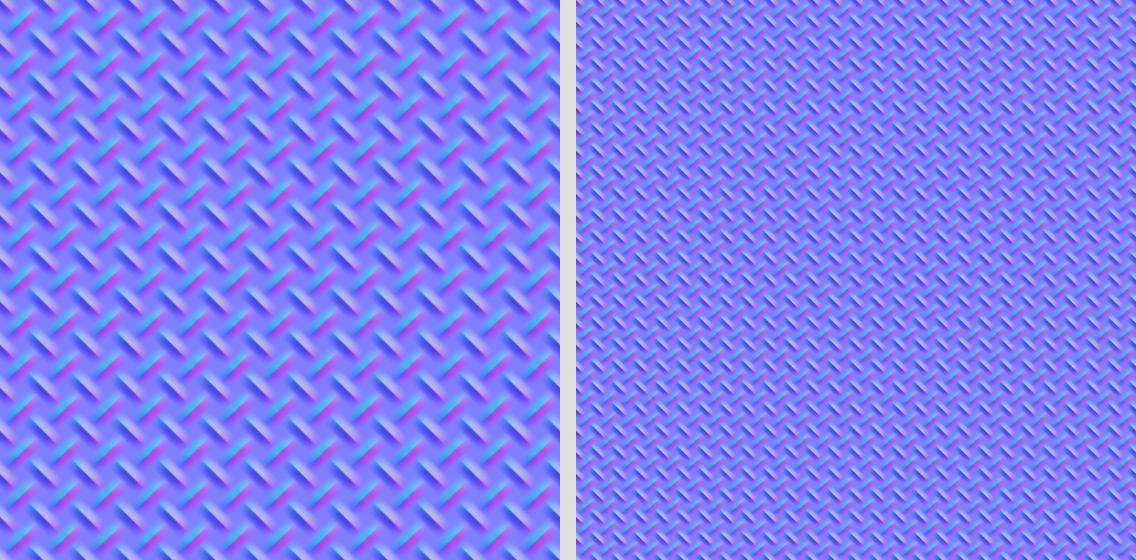
Left: one tile. Right: repeated 2 by 2.
Reproduce this texture map procedurally as a Shadertoy shader.

```glsl
// Tangent-space normal map of a tread plate: 13 x 13 cells of crossed diagonal ridges

// Height gradient of one soft ridge centred at the origin, running along unit vector "along"
vec2 ridgeGradient(vec2 p, vec2 along) {
    vec2 across = vec2(-along.y, along.x);
    float u = dot(p, along);
    float v = dot(p, across);

    // Cross profile: creased crest with concave flanks that flatten at the foot
    float crest = sqrt(v * v + 0.0005);
    float flank = max(1.0 - crest / 0.245, 0.0);
    float profile = flank * flank;
    float profileSlope = -2.0 * flank / 0.245 * v / crest;

    // Length profile: level middle, smooth fall towards both ends
    float t = clamp((abs(u) - 0.08) / 0.46, 0.0, 1.0);
    float taper = 1.0 - t * t * (3.0 - 2.0 * t);
    float taperSlope = -6.0 * t * (1.0 - t) / 0.46 * sign(u);

    return 0.135 * (along * taperSlope * profile + across * taper * profileSlope);
}

void mainImage(out vec4 fragColor, in vec2 fragCoord) {
    vec2 cell = fragCoord / iResolution.xy * 13.0;

    // Rising ridges sit in cell centres, falling ridges on cell corners
    vec2 fromCentre = fract(cell) - 0.5;
    vec2 fromCorner = fract(cell + 0.5) - 0.5;
    vec2 gradient = ridgeGradient(fromCentre, normalize(vec2(1.0, 1.0)))
                  + ridgeGradient(fromCorner, normalize(vec2(1.0, -1.0)));

    // Encode the surface normal as colour
    vec3 normal = normalize(vec3(-gradient, 1.0));
    fragColor = vec4(normal * 0.5 + 0.5, 1.0);
}
```
